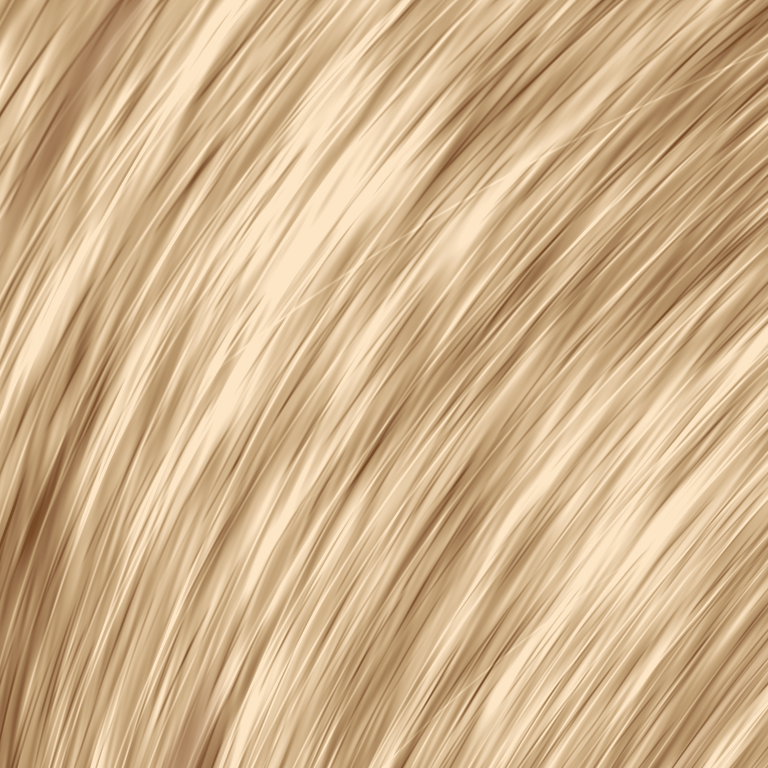
Write a Shadertoy shader that draws this texture.

```glsl
#define BASE_TONE 0.64
#define LOCK_CONTRAST 0.52
#define STRAND_CONTRAST 0.54
#define PARTING_DEPTH 0.62
#define HAIR_LIGHT 0.42
#define HAIR_DARK 0.42
#define HAIR_WIDTH 0.0012
#define SHEEN 0.26
#define BROWN vec3(0.58, 0.42, 0.28)
#define CREAM vec3(0.94, 0.84, 0.71)
#define PARTING_COLOR vec3(0.61, 0.44, 0.32)

float hash(vec2 c) {
    return fract(sin(dot(c, vec2(127.1, 311.7))) * 43758.5453);
}

// Smooth noise along one strand, shifted so that neighbours never line up
float alongStrand(float column, float v) {
    v += 37.0 * hash(vec2(column, 5.0));
    float cell = floor(v);
    float f = smoothstep(0.0, 1.0, v - cell);
    return mix(hash(vec2(column, cell)), hash(vec2(column, cell + 1.0)), f);
}

float strands(vec2 q) {
    float column = floor(q.x);
    float f = smoothstep(0.0, 1.0, q.x - column);
    return mix(alongStrand(column, q.y), alongStrand(column + 1.0, q.y), f);
}

// Curved fan: x is constant along a strand, y runs along it
vec2 flow(vec2 p) {
    float across = (p.x + 1.52 + 0.636 * p.y) * exp(-0.55 * p.y) - 1.52;
    return vec2(across, dot(p, vec2(0.54, 0.84)));
}

// One thin hair per column, fading in and out along its length
float hairs(vec2 q, float density, float breaks, float seed) {
    float x = q.x * density + seed * 71.0;
    float column = floor(x);
    float center = 0.2 + 0.6 * hash(vec2(column, seed));
    float pixel = 1.0 / iResolution.y;
    float offset = abs(x - column - center) / density;
    float line = 1.0 - smoothstep(0.0, HAIR_WIDTH + pixel, offset);
    return line * smoothstep(0.45, 0.75, alongStrand(column + 0.5, q.y * breaks));
}

void mainImage(out vec4 fragColor, in vec2 fragCoord) {
    vec2 p = fragCoord / iResolution.y;
    vec2 q = flow(p);
    q.x += 2.0 + 0.012 * (strands(vec2(q.x * 5.0 + 20.0, q.y * 2.0)) - 0.5);

    // Diagonal sheen over broad locks
    float ridge = p.y - 0.8 + 0.6 * p.x;
    float tone = BASE_TONE + SHEEN * (exp(-5.0 * ridge * ridge) - 0.65);
    tone += LOCK_CONTRAST * (strands(q * vec2(10.0, 1.4)) - 0.5);
    tone += LOCK_CONTRAST * (strands(q * vec2(32.0, 2.2) + 50.0) - 0.5);

    // Finer and finer strands, each set slightly tilted
    float density = 75.0;
    for (int i = 0; i < 3; i++) {
        float k = float(i);
        vec2 tilted = vec2(q.x + 0.05 * (k - 1.0) * q.y, q.y);
        float n = strands(tilted * vec2(density, 5.0 + 3.0 * k) + 90.0 * k);
        tone += STRAND_CONTRAST * (n - 0.5);
        density *= 1.6;
    }

    // Loose light hairs and short dark gaps
    for (int i = 0; i < 4; i++) {
        float k = float(i);
        float tilt = 0.16 * (hash(vec2(k, 9.0)) - 0.5);
        vec2 tilted = vec2(q.x + tilt * q.y, q.y);
        tone += HAIR_LIGHT * hairs(tilted, 24.0 + 5.0 * k, 2.0, k + 1.0);
        tone -= HAIR_DARK * hairs(tilted, 30.0 + 6.0 * k, 8.0, k + 11.0);
    }
    vec2 stray = vec2(q.x - 0.35 * q.y, q.y);
    tone += 0.6 * HAIR_LIGHT * hairs(stray, 4.0, 3.0, 23.0);

    // Shadowed partings between locks
    float gap = strands(q * vec2(17.0, 1.3) + 130.0);
    float parting = 1.0 - smoothstep(0.08, 0.24, gap);
    tone -= PARTING_DEPTH * parting * 0.6;

    // Tone to colour, with warmer midtones
    tone = clamp(tone, -0.3, 1.15);
    vec3 color = mix(BROWN, CREAM, tone);
    color.b -= 0.12 * max(tone * (1.0 - tone), 0.0);
    color = mix(color, PARTING_COLOR, 0.35 * parting);
    fragColor = vec4(color, 1.0);
}
```
